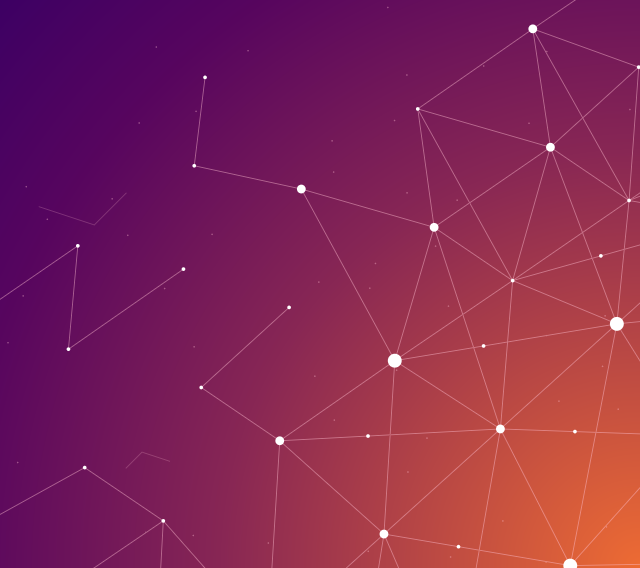
A WebGL 1 fragment shader for this background:

```glsl
precision highp float;
// Constellation network of white nodes and thin links over an indigo to orange glow.

uniform vec2 u_resolution;

#define EMBER vec3(0.93, 0.42, 0.20)
#define ROSE vec3(0.53, 0.15, 0.33)
#define PLUM vec3(0.34, 0.02, 0.37)
#define INDIGO vec3(0.24, 0.0, 0.39)
#define LINK_COLOR vec3(1.0, 0.75, 0.82)
#define LINK_ALPHA 0.48
#define LINK_WIDTH 0.0015
#define GLOW_CENTER vec2(1.126, 0.0)
#define NET_ORIGIN vec2(0.695, 0.380)
#define STEP_A vec2(0.205, 0.141)
#define STEP_B vec2(0.186, -0.132)
#define SPECK_CELL 0.105

float pixel;

float hash(vec2 c) {
  return fract(sin(dot(c, vec2(127.1, 311.7))) * 43758.547);
}

// Antialiased coverage from a signed distance
float cover(float d) {
  return clamp(0.5 - d / pixel, 0.0, 1.0);
}

float disc(vec2 p, vec2 center, float radius) {
  return cover(length(p - center) - radius);
}

float link(vec2 p, vec2 a, vec2 b) {
  vec2 ab = b - a;
  float t = clamp(dot(p - a, ab) / dot(ab, ab), 0.0, 1.0);
  return cover(length(p - a - ab * t) - 0.5 * LINK_WIDTH);
}

bool isOdd(float n) {
  return mod(n, 2.0) > 0.5;
}

// Skewed lattice, bent along its rows
vec2 nodeAt(vec2 c) {
  vec2 q = NET_ORIGIN + c.x * STEP_A + c.y * STEP_B;
  q.x += 0.058 * abs(sin(1.05 * c.x)) * exp(-3.0 * (c.y + 1.0) * (c.y + 1.0));
  q.y -= 0.015 - 0.025 * c.y + 0.0132 * c.y * c.y;
  q.y += 0.044 * c.x * max(c.y, 0.0);
  return q - max(c.y - 1.0, 0.0) * vec2(0.063, 0.094);
}

// The upper left rows keep only a few nodes
bool isVisible(vec2 c) {
  return c.y > -2.5 || (c.x + c.y < -1.5 && (c.y > -3.5 || !isOdd(c.x)));
}

float nodeRadius(vec2 c) {
  float s = c.x + c.y;
  if (abs(c.x - 0.5) < 1.0 && c.y > -0.5 && !isOdd(s)) return 0.0122;
  bool medium = c.x < 0.0 || abs(mod(c.x - c.y, 3.0) - 1.0) > 0.5;
  return abs(s) < 1.5 && medium ? 0.0077 : 0.0032;
}

float linkTo(vec2 p, vec2 from, vec2 target, bool enabled) {
  return enabled && isVisible(target) ? link(p, from, nodeAt(target)) : 0.0;
}

vec3 background(vec2 p) {
  float r = length(p - GLOW_CENTER);
  vec3 color = mix(EMBER, ROSE, clamp(r / 0.74, 0.0, 1.0));
  color = mix(color, PLUM, clamp((r - 0.74) / 0.46, 0.0, 1.0));
  return mix(color, INDIGO, clamp((r - 1.2) / 0.3, 0.0, 1.0));
}

void main() {
  vec2 p = gl_FragCoord.xy / u_resolution.y;
  pixel = 1.0 / u_resolution.y;
  float links = 0.0;
  float nodes = 0.0;

  // Network: links get denser toward the lower right
  for (int row = -4; row <= 2; row++) {
    for (int col = -3; col <= 3; col++) {
      vec2 c = vec2(float(col), float(row));
      if (!isVisible(c)) continue;
      vec2 q = nodeAt(c);
      float s = c.x + c.y;
      bool dense = s > -0.5;
      bool along = dense || c.y > 0.5 || (c.x < 0.0 && isOdd(c.x));
      bool across = dense || c.x > 0.5 || (c.x < -0.5 && c.y > -1.5);
      bool steep = dense || c.y > -0.5 || (c.y < -2.5 && !isOdd(c.x));
      bool distant = c.x > 0.5 && c.y < -0.5 && s > -1.5;
      bool level = c.y > -0.5 && c.x > -1.5;
      links = max(links, linkTo(p, q, c + vec2(1.0, 0.0), along));
      links = max(links, linkTo(p, q, c + vec2(0.0, 1.0), across));
      links = max(links, linkTo(p, q, c + vec2(-1.0, 1.0), steep));
      links = max(links, linkTo(p, q, c + vec2(-1.0, 2.0), distant));
      links = max(links, linkTo(p, q, c + 1.0, level));
      nodes = max(nodes, disc(p, q, nodeRadius(c)));
      if (level) nodes = max(nodes, disc(p, mix(q, nodeAt(c + 1.0), 0.4), 0.0032));
    }
  }

  // Two faint chevrons on the left
  for (int k = 0; k < 2; k++) {
    vec2 tip = mix(vec2(0.166, 0.604), vec2(0.250, 0.204), float(k));
    float size = 1.0 - 1.5 * float(k);
    float arms = max(link(p, tip, tip + size * vec2(-0.097, 0.032)),
                     link(p, tip, tip + size * vec2(0.056, 0.056)));
    links = max(links, 0.5 * arms);
  }

  // Scattered specks
  vec2 cell = floor(p / SPECK_CELL);
  vec2 offset = 0.1 + 0.8 * vec2(hash(cell), hash(cell + 17.0));
  float speck = disc(p, (cell + offset) * SPECK_CELL, 0.0013) * step(0.55, hash(cell + 41.0));

  vec3 color = mix(background(p), LINK_COLOR, max(LINK_ALPHA * links, 0.4 * speck));
  gl_FragColor = vec4(mix(color, vec3(1.0), nodes), 1.0);
}
```
